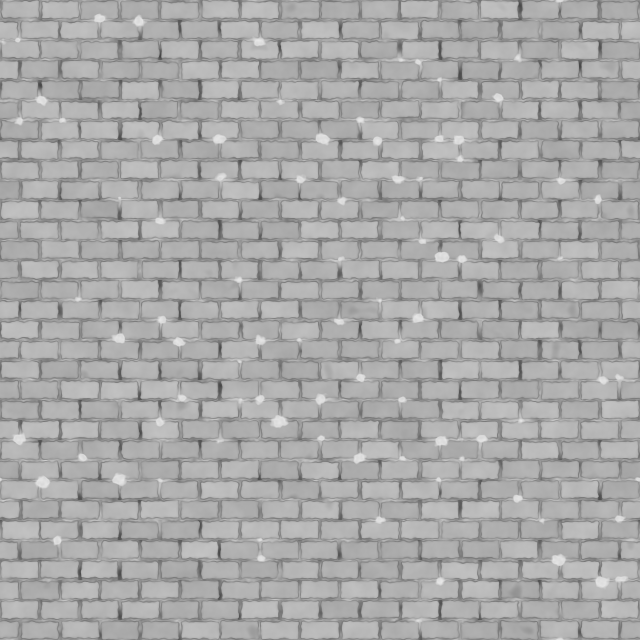
Write a Shadertoy shader that draws this texture.

```glsl
// Weathered grey brick wall in running bond, with stained joints and pale mortar spots.

const float ROWS = 32.0;                        // courses up the canvas; each brick is two units wide
const vec2  BRICK_HALF = vec2(0.925, 0.428);    // half size, in course heights
const float CORNER_RADIUS = 0.09;
const float SIZE_JITTER = 0.03;
const float SHIFT_JITTER = 0.03;
const float TILT = 0.035;
const float EDGE_WOBBLE = 0.055;
const float OUTLINE_WIDTH = 0.038;
const float SPOT_CHANCE = 0.085;

const float BRICK_GREY = 0.705;
const float BRICK_VARIATION = 0.075;
const float MORTAR_GREY = 0.625;
const float OUTLINE_GREY = 0.46;
const float SPOT_GREY = 0.89;

vec2 hash2(vec2 p) {
    vec3 q = fract(vec3(p.xyx) * vec3(0.1031, 0.1030, 0.0973));
    q += dot(q, q.yzx + 33.33);
    return fract((q.xx + q.yz) * q.zy);
}

// Slope contribution of one lattice corner, wrapped so the noise tiles
float cornerSlope(vec2 cell, vec2 offset, float cells, float seed) {
    float angle = 6.2832 * hash2(mod(cell, cells) + seed).x;
    return dot(vec2(cos(angle), sin(angle)), offset);
}

// Tiling gradient noise, roughly -1 to 1
float noise(vec2 uv, float cells, float seed) {
    vec2 p = uv * cells, i = floor(p), f = p - i;
    vec2 w = f * f * f * (f * (f * 6.0 - 15.0) + 10.0);
    vec2 e = vec2(1.0, 0.0);
    float low  = mix(cornerSlope(i, f, cells, seed), cornerSlope(i + e, f - e, cells, seed), w.x);
    float high = mix(cornerSlope(i + e.yx, f - e.yx, cells, seed),
                     cornerSlope(i + 1.0, f - 1.0, cells, seed), w.x);
    return 1.4 * mix(low, high, w.y);
}

float roundedBox(vec2 p, vec2 halfSize, float radius) {
    vec2 q = abs(p) - halfSize + radius;
    return length(max(q, 0.0)) + min(max(q.x, q.y), 0.0) - radius;
}

// Pale spots where joints meet: x is the solid spot, y the halo along the joints
vec2 mortarSpots(vec2 p, float ragged) {
    vec2 cover = vec2(0.0);
    for (int y = 0; y < 2; y++)
    for (int x = 0; x < 2; x++) {
        vec2 crossing = floor(p) + vec2(x, y);
        vec2 id = mod(crossing, ROWS);
        vec2 pick = hash2(id + 71.0);
        if (pick.x > SPOT_CHANCE) continue;
        vec2 centre = crossing + (hash2(id + 137.0) - 0.5) * 0.22;
        float radius = mix(0.08, 0.32, pick.y * pick.y);
        float dist = length((p - centre) * vec2(0.85, 1.1));
        float spot = 1.0 - smoothstep(-0.07, 0.07, dist + 0.13 * ragged - radius);
        cover = max(cover, vec2(spot, 1.0 - smoothstep(0.2, 0.8, dist)));
    }
    return cover;
}

void mainImage(out vec4 fragColor, in vec2 fragCoord) {
    vec2 uv = fragCoord / iResolution.xy;
    vec2 wall = uv * ROWS;
    float pixel = ROWS / iResolution.y;

    // Shared noise layers
    float cloud = noise(uv, 26.0, 11.0);
    float mottle = noise(uv, 64.0, 23.0);
    float stain = noise(uv, 34.0, 41.0);
    float grain = noise(uv, 150.0, 53.0);
    vec2 wobble = vec2(noise(uv, 80.0, 67.0), noise(uv, 96.0, 83.0)) + 0.45 * grain;

    // Running bond layout: even courses shift by half a brick
    float course = floor(wall.y);
    float shift = 1.0 - mod(course, 2.0);
    float column = floor((wall.x + shift) * 0.5);
    vec2 id = vec2(mod(column, ROWS * 0.5), course);
    vec2 local = wall - vec2(column * 2.0 + 1.0 - shift, course + 0.5);

    // Each brick has its own size, place and tilt
    vec2 sizeRand = hash2(id + 5.0) - 0.5;
    vec2 shiftRand = hash2(id + 19.0) - 0.5;
    vec2 toneRand = hash2(id + 31.0);
    vec2 p = local - shiftRand * SHIFT_JITTER * 2.0 + wobble * EDGE_WOBBLE;
    p.y += p.x * (toneRand.y - 0.5) * TILT;
    float d = roundedBox(p, BRICK_HALF + sizeRand * SIZE_JITTER, CORNER_RADIUS);

    // Brick face: own tone, soft clouds, occasional grime, darker rim
    float brick = BRICK_GREY + (toneRand.x - 0.5) * BRICK_VARIATION;
    brick += 0.025 * cloud + 0.014 * mottle + 0.006 * grain;
    brick -= 0.10 * smoothstep(0.35, 0.9, stain) * smoothstep(0.6, 1.0, toneRand.y);
    brick -= 0.035 * smoothstep(-0.14, 0.0, d);

    // Mortar: patchy, with darker upright joints and pale halos
    vec2 spots = mortarSpots(wall, mottle + 0.6 * grain);
    float upright = smoothstep(0.84, 0.95, abs(local.x));
    float mortar = MORTAR_GREY + 0.17 * stain + 0.07 * mottle + 0.05 * grain;
    mortar -= upright * (0.06 + 0.12 * smoothstep(0.0, 0.6, -stain));
    mortar = clamp(mix(mortar, 0.80, 0.75 * spots.y), 0.27, 0.84);

    // Irregular dark line around each brick
    float line = 1.0 - smoothstep(0.0, OUTLINE_WIDTH + pixel * 0.5, abs(d - 0.01));
    line *= clamp(0.55 + 0.5 * mottle - 0.3 * stain, 0.15, 0.9) * (1.0 - 0.5 * spots.y);

    float grey = mix(brick, mortar, smoothstep(-0.5, 0.5, d / pixel));
    grey = mix(grey, min(OUTLINE_GREY, grey), line);
    grey = mix(grey, SPOT_GREY + 0.04 * grain, spots.x * 0.92);
    fragColor = vec4(vec3(grey), 1.0);
}
```
